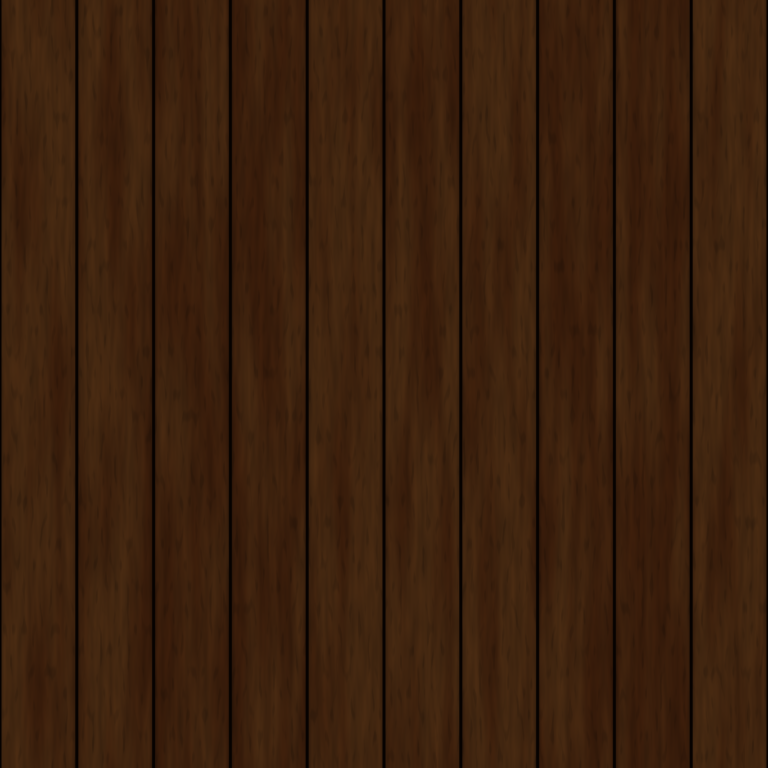
Reproduce this texture procedurally as a three.js fragment shader.

```glsl
varying vec2 vUv;

float hash(float n) {
  return fract(sin(n * 12.9898) * 4375.85);
}

vec2 gradient(vec2 cell, float seed) {
  float angle = 6.2832 * fract(sin(dot(cell, vec2(12.71, 31.17)) + seed * 7.31) * 4375.85);
  return vec2(cos(angle), sin(angle));
}

// Gradient noise that wraps after a whole number of cells
float wrapNoise(vec2 uv, vec2 cells, float seed) {
  vec2 p = uv * cells;
  vec2 i = floor(p);
  vec2 f = p - i;
  vec2 w = f * f * f * (f * (f * 6.0 - 15.0) + 10.0);
  vec2 e = vec2(1.0, 0.0);
  float a = dot(gradient(mod(i, cells), seed), f);
  float b = dot(gradient(mod(i + e.xy, cells), seed), f - e.xy);
  float c = dot(gradient(mod(i + e.yx, cells), seed), f - e.yx);
  float d = dot(gradient(mod(i + e.xx, cells), seed), f - e.xx);
  return mix(mix(a, b, w.x), mix(c, d, w.x), w.y);
}

void main() {
  // Ten upright planks, each with its own seed
  float across = vUv.x * 10.0;
  float plank = mod(floor(across), 10.0);
  float seed = plank + 1.0;
  float edge = (0.5 - abs(fract(across) - 0.5)) / 10.0;

  // Grain lines waver slightly along the plank
  vec2 uv = vUv;
  uv.x += 0.004 * wrapNoise(vUv, vec2(10.0, 4.0), seed + 20.0);

  // Broad red stains and olive bands
  float stain = wrapNoise(uv, vec2(28.0, 3.0), seed)
              + 0.6 * wrapNoise(uv, vec2(60.0, 5.0), seed + 40.0);
  float tone = 0.5 + 0.9 * stain + 0.35 * (hash(seed) - 0.5);
  vec3 redWood = vec3(0.215, 0.105, 0.038);
  vec3 oliveWood = vec3(0.262, 0.152, 0.064);
  vec3 color = mix(redWood, oliveWood, smoothstep(0.0, 0.9, tone));

  // Fine fibres and short dark pores
  float fibre = wrapNoise(uv, vec2(110.0, 9.0), seed + 60.0)
              + 0.8 * wrapNoise(uv, vec2(210.0, 24.0), seed + 80.0);
  float pore = smoothstep(0.15, 0.5, wrapNoise(uv, vec2(170.0, 36.0), seed + 100.0));
  color *= 1.0 + 0.15 * fibre - 0.13 * pore;

  // Rounded plank sides and dark gaps
  color *= mix(0.86, 1.0, smoothstep(0.001, 0.007, edge));
  vec3 gapColor = vec3(0.025, 0.008, 0.003);
  color = mix(gapColor, color, smoothstep(0.0008, 0.0031, edge));

  gl_FragColor = vec4(color, 1.0);
}
```
